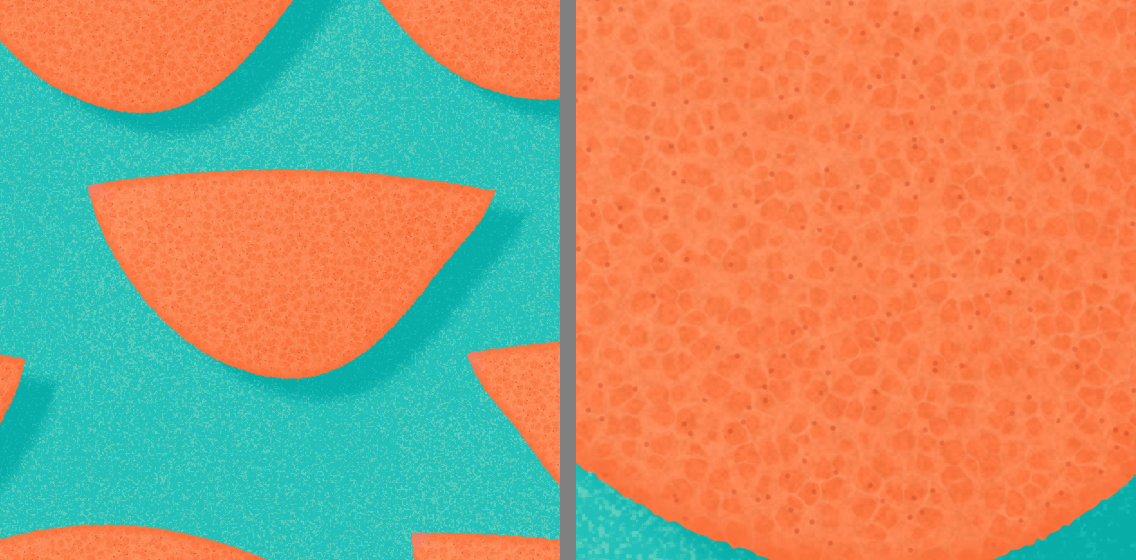
Left, the full canvas; right, a detail of the centre.
This pattern is drawn by a WebGL 2 fragment shader. Its source:

```glsl
#version 300 es
precision highp float;
uniform vec2 u_resolution;
out vec4 fragColor;

const vec3 TEAL = vec3(0.13, 0.755, 0.725);
const vec3 TEAL_SPECK = vec3(0.45, 0.83, 0.75);
const vec3 SHADOW = vec3(0.03, 0.68, 0.66);
const vec3 SKIN = vec3(0.99, 0.535, 0.335);
const vec3 SKIN_DEEP = vec3(0.975, 0.425, 0.215);
const vec3 SKIN_PALE = vec3(0.985, 0.625, 0.44);
const vec3 PIT = vec3(0.80, 0.27, 0.14);
const vec3 TIP_PINK = vec3(0.93, 0.50, 0.48);
const float HALF_WIDTH = 0.364, DEPTH = 0.340;
const float ARCH = 0.033, ARCH_EXTRA = 0.065;
const float LEAN = -0.014, LEAN_EXTRA = -0.15;
const vec2 MID_ORIGIN = vec2(0.521, 0.664);
const vec2 MID_PITCH = vec2(0.758, 0.0);
const vec2 MID_DROP = vec2(-0.082, -0.300);
const vec2 OUTER_ORIGIN = vec2(0.2245, 0.5515);
const vec2 OUTER_STEP = vec2(0.0295, 0.5865);
const vec2 OUTER_PITCH = vec2(0.808, 0.024);
const vec2 OUTER_SQUEEZE = vec2(-0.092, 0.0);
const vec2 SHADOW_OFFSET = vec2(0.055, -0.040);
const float SHADOW_BLUR = 0.017;
const float GRAIN_CELLS = 310.0, PORE_CELLS = 66.0, PIT_CELLS = 100.0;

vec2 hash22(vec2 p) {
    vec3 q = fract(p.xyx * vec3(0.1031, 0.1030, 0.0973));
    q += dot(q, q.yzx + 33.33);
    return fract((q.xx + q.yz) * q.zy);
}

float noise(vec2 p) {
    vec2 i = floor(p), f = fract(p), e = vec2(0.0, 1.0);
    f = f * f * (3.0 - 2.0 * f);
    return mix(mix(hash22(i).x, hash22(i + e.yx).x, f.x),
               mix(hash22(i + e).x, hash22(i + e.yy).x, f.x), f.y);
}

// Nearest and second nearest pore distance, and a random value for the pore
vec3 pores(vec2 p) {
    vec3 best = vec3(9.0, 9.0, 0.0);
    for (int k = 0; k < 9; k++) {
        vec2 cell = floor(p) + vec2(k % 3 - 1, k / 3 - 1);
        float d = length(cell + hash22(cell) - p);
        if (d < best.x) best = vec3(d, best.x, hash22(cell + 71.0).y);
        else best.y = min(best.y, d);
    }
    return best;
}

// Bowl outline: shallow arch above, round belly with a pinched right flank below
float bowlField(vec2 p, float arch) {
    float u = p.x / HALF_WIDTH, w = 1.0 - u * u;
    float power = 0.72 + 0.42 * smoothstep(-0.5, 0.7, u) - 0.24 * smoothstep(0.72, 1.0, u);
    float belly = DEPTH * pow(max(w, 0.0), power);
    return max(max(p.y - arch * w, -p.y - belly), abs(p.x) - HALF_WIDTH);
}

float bowlDistance(vec2 p, float arch) {
    vec2 e = vec2(0.001, 0.0);
    float d = bowlField(p, arch);
    vec2 slope = vec2(bowlField(p + e, arch) - d, bowlField(p + e.yx, arch) - d) / e.x;
    return d / max(length(slope), 1.0);
}

void main() {
    vec2 uv = gl_FragCoord.xy / u_resolution, local = vec2(0.0);
    float pixel = 1.0 / min(u_resolution.x, u_resolution.y);
    float skinDist = 9.0, shadowDist = 9.0;

    // Staggered rows; side bowls of the middle row are mirrored
    for (int k = 0; k < 9; k++) {
        float c = float(k % 3 - 1), r = float(k / 3 - 1), lower = max(-r, 0.0);
        bool middle = k / 3 == 1;
        vec2 center = middle ? MID_ORIGIN + c * MID_PITCH + c * c * MID_DROP
            : OUTER_ORIGIN + r * OUTER_STEP + c * (OUTER_PITCH + OUTER_SQUEEZE * r);
        vec2 mirror = vec2(middle ? 1.0 - 2.0 * abs(c) : 1.0, 1.0);
        float arch = ARCH + ARCH_EXTRA * lower * (1.0 - c * c);
        float lean = LEAN + LEAN_EXTRA * lower * c;
        mat2 turn = mat2(cos(lean), -sin(lean), sin(lean), cos(lean));
        vec2 p = turn * (uv - center);
        float d = bowlDistance(p * mirror, arch);
        if (d < skinDist) { skinDist = d; local = p; }
        vec2 shaded = turn * (uv - center - SHADOW_OFFSET);
        shadowDist = min(shadowDist, bowlDistance(shaded * mirror, arch));
    }

    // Sandy ground, smoother inside the shadows
    float grain = 0.65 * noise(uv * GRAIN_CELLS) + 0.35 * hash22(floor(uv * GRAIN_CELLS * 1.6)).y;
    float drift = noise(uv * 5.0 + 3.0) - 0.5;
    float shade = 1.0 - smoothstep(-SHADOW_BLUR, SHADOW_BLUR, shadowDist + 0.012 * (grain - 0.5));
    vec3 ground = mix(TEAL, TEAL_SPECK, 0.75 * smoothstep(0.42, 0.88, grain + 0.12 * drift));
    vec3 shadowTone = mix(SHADOW, TEAL, 0.7 * smoothstep(0.55, 0.95, grain));
    vec3 color = mix(ground, shadowTone, shade);

    // Peel: pale upper left, round pores, ridges, fine pits, deeper rim, pink tip
    float light = clamp(0.63 - 0.9 * local.x + local.y, 0.0, 1.0);
    vec3 skin = mix(SKIN_DEEP, SKIN, 0.5 + 0.5 * light);
    skin = mix(skin, SKIN_PALE, 0.35 * light * noise(uv * 24.0));
    vec2 warp = 0.25 * vec2(noise(uv * 120.0), noise(uv * 120.0 + 40.0));
    vec3 pore = pores(uv * PORE_CELLS + warp);
    float radius = 0.22 + 0.3 * pore.z;
    float disc = 1.0 - smoothstep(radius - 0.07, radius + 0.07, pore.x);
    skin = mix(skin, SKIN_DEEP, disc * (0.65 - 0.3 * light));
    float ridge = 1.0 - smoothstep(0.03, 0.22, pore.y - pore.x);
    skin = mix(skin, SKIN_PALE, 0.38 * ridge * noise(uv * 90.0));
    vec3 pit = pores(uv * PIT_CELLS + 17.0);
    skin = mix(skin, PIT, 0.45 * step(0.82, pit.z) * (1.0 - smoothstep(0.08, 0.22, pit.x)));
    skin += 0.07 * (grain - 0.5);
    skin = mix(skin, SKIN_DEEP, 0.65 * (1.0 - smoothstep(0.0, 0.022, -skinDist)));
    float tip = length(local + vec2(HALF_WIDTH, 0.0)) + 0.02 * (noise(uv * 70.0) - 0.5);
    skin = mix(skin, TIP_PINK, 0.6 * (1.0 - smoothstep(0.012, 0.045, tip)));

    float edge = skinDist + 0.003 * (noise(uv * 260.0) - 0.5);
    color = mix(color, skin, 1.0 - smoothstep(-pixel, pixel, edge));
    fragColor = vec4(clamp(color, 0.0, 1.0), 1.0);
}
```
